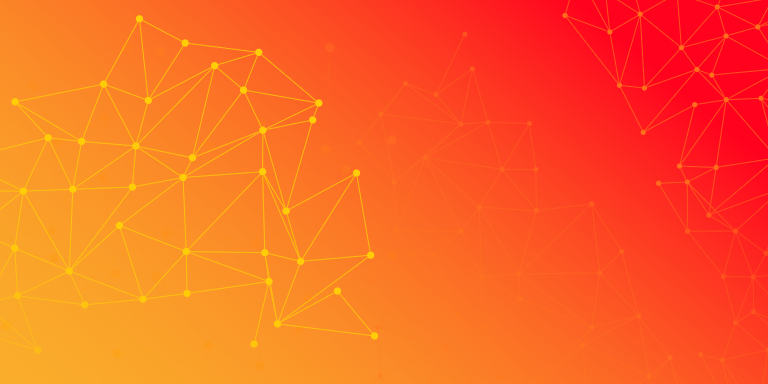
Write a WebGL 2 fragment shader that draws this background.

```glsl
#version 300 es
precision highp float;
// Warm diagonal gradient overlaid with glowing networks of linked nodes.

#define AMBER vec3(0.98, 0.68, 0.165)
#define RED vec3(1.0, 0.05, 0.12)
#define GOLD vec3(1.0, 0.80, 0.03)
#define ORANGE vec3(1.0, 0.47, 0.11)
#define JITTER 0.88
#define LINE_HALF_WIDTH 0.0013
#define LINK_DROP 0.08

uniform vec2 u_resolution;
out vec4 fragColor;

const int GHOST = 0, MIDDLE = 1, CORNER = 2, FRONT = 3;

// Integer hash: two values in 0..1 per grid cell and layer.
vec2 hash2(ivec2 id, int seed) {
    uvec2 v = uvec2(id + 512) * 1664525u + uint(seed) * 747796405u + 1013904223u;
    v.x += v.y * 1664525u;
    v.y += v.x * 1664525u;
    v ^= v >> 16u;
    v.x += v.y * 1664525u;
    v.y += v.x * 1664525u;
    v ^= v >> 16u;
    return vec2(v & 0xffffu) / 65535.0;
}

// Positive where a layer may hold nodes; units of canvas height.
float reach(vec2 p, int layer) {
    if (layer == GHOST) return min(1.08 - p.x, 0.92 - p.y);
    if (layer == MIDDLE)
        return min(min(p.x - 0.92, 1.93 - 0.78 * p.y - p.x), p.x - 0.27 - p.y);
    if (layer == CORNER) return p.x - min(2.03 - 0.61 * p.y, 1.82);
    float sides = min(1.12 - 0.33 * p.y - p.x, p.y - 0.08);
    return min(sides, min(0.97, 0.79 + 0.45 * p.x) - p.y);
}

vec2 node(ivec2 id, int layer, float cell) {
    return (vec2(id) + 0.5 + JITTER * (hash2(id, layer) - 0.5)) * cell;
}

// Distance to a link, or far away if an end is outside the layer.
float link(vec2 p, vec2 a, vec2 b, int layer) {
    if (min(reach(a, layer), reach(b, layer)) < 0.0) return 9.0;
    vec2 ab = b - a;
    float along = clamp(dot(p - a, ab) / dot(ab, ab), 0.0, 1.0);
    return length(p - a - ab * along);
}

float disc(vec2 p, vec2 center, int layer, float radius) {
    return reach(center, layer) < 0.0 ? 9.0 : length(p - center) - radius;
}

// Coverage of links (x) and nodes (y) on a triangulated, jittered grid.
vec2 network(vec2 p, int layer, float cell, float radius) {
    float links = 9.0, nodes = 9.0;
    ivec2 home = ivec2(floor(p / cell));
    for (int k = 0; k < 4; k++) {
        ivec2 id = home - ivec2(k & 1, k >> 1);
        vec2 a = node(id, layer, cell);
        vec2 b = node(id + ivec2(1, 0), layer, cell);
        vec2 c = node(id + ivec2(0, 1), layer, cell);
        vec2 d = node(id + ivec2(1, 1), layer, cell);
        vec2 pick = hash2(id, layer + 16);
        links = min(links, link(p, a, b, layer));
        if (pick.y > LINK_DROP) links = min(links, link(p, a, c, layer));
        links = min(links, pick.x < 0.5 ? link(p, a, d, layer) : link(p, b, c, layer));
        nodes = min(nodes, min(disc(p, a, layer, radius), disc(p, b, layer, radius)));
        nodes = min(nodes, min(disc(p, c, layer, radius), disc(p, d, layer, radius)));
    }
    vec2 edge = vec2(LINE_HALF_WIDTH - links, -nodes);
    return clamp(edge * u_resolution.y + 0.5, 0.0, 1.0);
}

// Blends a network over the colour; opacity is given for links and nodes.
vec3 blend(vec3 base, vec3 ink, vec2 cover, vec2 opacity) {
    cover *= opacity;
    return mix(base, ink, max(cover.x, cover.y));
}

void main() {
    vec2 p = gl_FragCoord.xy / u_resolution.y;

    // Background runs from the lower left to the upper right.
    float t = dot(p, vec2(0.386, 0.456));
    vec3 color = mix(AMBER, RED, min(0.2 * t + 0.8 * t * t, 1.06));

    // Faint, larger nodes behind the left side.
    vec3 ghostInk = mix(vec3(1.0, 0.68, 0.05), vec3(1.0, 0.42, 0.12), min(t * 1.3, 1.0));
    color = blend(color, ghostInk, network(p, GHOST, 0.19, 0.012), vec2(0.22, 0.45));

    // Dim middle mesh and the brighter one in the upper right.
    color = blend(color, ORANGE, network(p, MIDDLE, 0.122, 0.0065), vec2(0.32, 0.5));
    float cornerFade = mix(0.45, 1.0, smoothstep(0.3, 0.6, p.y));
    color = blend(color, ORANGE, network(p, CORNER, 0.108, 0.0068), vec2(0.65, 0.9) * cornerFade);

    // Golden mesh in front, softer toward the lower left.
    float frontFade = mix(0.5, 1.0, smoothstep(0.1, 0.45, p.y + 0.35 * p.x));
    color = blend(color, GOLD, network(p, FRONT, 0.142, 0.0095), vec2(0.8, 1.0) * frontFade);

    fragColor = vec4(clamp(color, 0.0, 1.0), 1.0);
}
```
